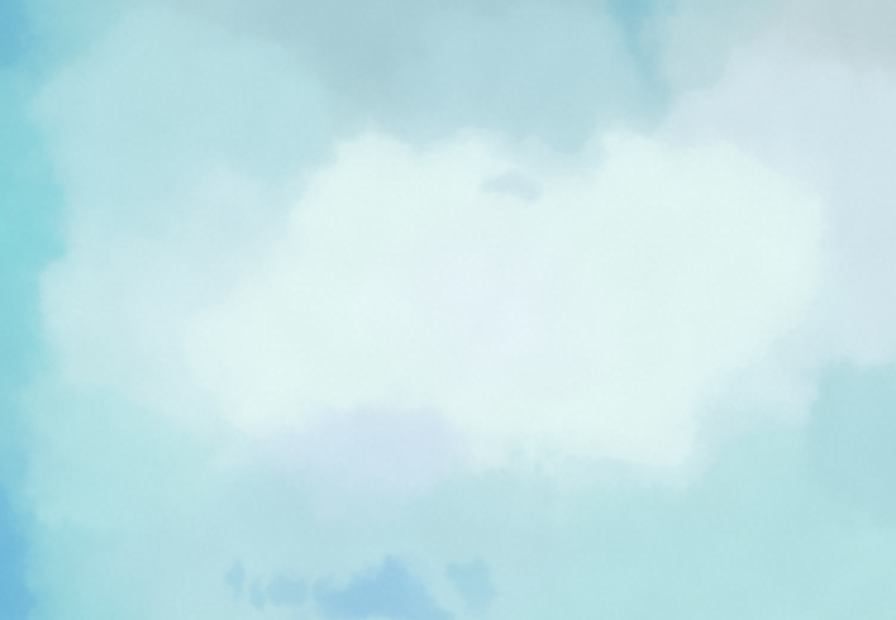
Reproduce this background procedurally as a WebGL 1 fragment shader.

```glsl
precision highp float;
// Pale watercolour sky: a white glow surrounded by cyan, grey and blue washes.
// Elliptical washes are layered back to front; gradient noise bends their
// outlines, and each one mixes a soft bleed with a crisper pigment edge.
uniform vec2 u_resolution;

const float ASPECT = 1.446;

vec2 hash2(vec2 cell) {
  vec3 h = fract(cell.xyx * vec3(0.1031, 0.1030, 0.0973));
  h += dot(h, h.yzx + 33.33);
  return fract((h.xx + h.yz) * h.zy);
}

float cornerSlope(vec2 cell, vec2 corner, vec2 f) {
  return dot(hash2(cell + corner) * 2.0 - 1.0, f - corner);
}

float gradientNoise(vec2 p) {
  vec2 cell = floor(p);
  vec2 f = fract(p);
  vec2 u = f * f * f * (f * (f * 6.0 - 15.0) + 10.0);
  float low = mix(cornerSlope(cell, vec2(0.0), f), cornerSlope(cell, vec2(1.0, 0.0), f), u.x);
  float high = mix(cornerSlope(cell, vec2(0.0, 1.0), f), cornerSlope(cell, vec2(1.0), f), u.x);
  return mix(low, high, u.y);
}

float fbm(vec2 p) {
  float sum = 0.0;
  float amplitude = 0.5;
  for (int i = 0; i < 5; i++) {
    sum += amplitude * gradientNoise(p);
    p = mat2(1.6, 1.2, -1.2, 1.6) * p + 7.3;
    amplitude *= 0.5;
  }
  return sum;
}

// Approximate signed distance to an ellipse.
float ellipse(vec2 p, vec2 center, vec2 radius) {
  return (length((p - center) / radius) - 1.0) * min(radius.x, radius.y);
}

float smoothUnion(float a, float b, float k) {
  float h = max(k - abs(a - b), 0.0) / k;
  return min(a, b) - h * h * k * 0.25;
}

// Coverage of a wash: wide bleed plus a narrow rim.
float coverage(float d, float bleed) {
  float soft = 1.0 - smoothstep(-bleed, bleed, d);
  float crisp = 1.0 - smoothstep(-0.008, 0.012, d);
  return mix(soft, crisp, 0.25);
}

vec3 wash(vec3 under, vec2 p, vec2 center, vec2 radius, float bleed, vec4 tint) {
  return mix(under, tint.rgb, tint.a * coverage(ellipse(p, center, radius), bleed));
}

// Union of four lobes forming the bright middle.
float glowShape(vec2 p) {
  float d = ellipse(p, vec2(0.67, 0.57), vec2(0.24, 0.20));
  d = smoothUnion(d, ellipse(p, vec2(0.56, 0.43), vec2(0.26, 0.14)), 0.1);
  d = smoothUnion(d, ellipse(p, vec2(1.10, 0.59), vec2(0.24, 0.18)), 0.1);
  return smoothUnion(d, ellipse(p, vec2(0.91, 0.41), vec2(0.25, 0.18)), 0.1);
}

void main() {
  vec2 uv = gl_FragCoord.xy / u_resolution;
  vec2 p = uv * vec2(ASPECT, 1.0);
  vec2 bend = vec2(fbm(p * 6.0 + 3.1), fbm(p * 6.0 + 41.7));
  vec2 q = p + 0.14 * bend + 0.03 * vec2(fbm(p * 24.0), fbm(p * 24.0 + 19.0));

  // Paper tint: grey-blue above, aqua below, deeper at the left
  vec3 color = mix(vec3(0.71, 0.88, 0.89), vec3(0.69, 0.83, 0.85), smoothstep(0.3, 0.9, uv.y));
  color = mix(vec3(0.54, 0.81, 0.85), color, smoothstep(-0.03, 0.35, q.x));

  // Upper clouds
  color = wash(color, q, vec2(0.66, 1.00), vec2(0.36, 0.15), 0.07, vec4(0.66, 0.80, 0.83, 0.8));
  color = wash(color, q, vec2(1.03, 0.99), vec2(0.06, 0.13), 0.05, vec4(0.53, 0.76, 0.82, 0.8));
  color = wash(color, q, vec2(0.83, 0.85), vec2(0.20, 0.12), 0.05, vec4(0.71, 0.85, 0.88, 0.8));
  color = wash(color, q, vec2(1.16, 0.91), vec2(0.11, 0.09), 0.04, vec4(0.73, 0.85, 0.87, 0.8));
  color = wash(color, q, vec2(0.30, 0.68), vec2(0.27, 0.31), 0.08, vec4(0.72, 0.88, 0.90, 0.85));
  color = wash(color, q, vec2(1.32, 0.66), vec2(0.32, 0.29), 0.08, vec4(0.83, 0.90, 0.93, 0.9));
  color = wash(color, q, vec2(1.40, 0.98), vec2(0.18, 0.10), 0.07, vec4(0.76, 0.83, 0.85, 0.8));

  // Middle haze and glow
  color = wash(color, q, vec2(0.25, 0.31), vec2(0.24, 0.16), 0.06, vec4(0.72, 0.89, 0.90, 0.8));
  color = wash(color, q, vec2(0.32, 0.49), vec2(0.28, 0.15), 0.06, vec4(0.79, 0.91, 0.92, 0.85));
  color = wash(color, q, vec2(0.79, 0.49), vec2(0.58, 0.30), 0.10, vec4(0.81, 0.91, 0.93, 0.9));
  color = mix(color, vec3(0.88, 0.957, 0.95), coverage(glowShape(q), 0.07));
  color = wash(color, q, vec2(0.79, 0.50), vec2(0.13, 0.11), 0.08, vec4(0.89, 0.94, 0.97, 0.6));
  color = wash(color, q, vec2(0.83, 0.68), vec2(0.045, 0.028), 0.02, vec4(0.78, 0.88, 0.91, 0.7));

  // Lower clouds
  color = wash(color, q, vec2(0.61, 0.26), vec2(0.15, 0.08), 0.05, vec4(0.81, 0.89, 0.94, 0.9));
  color = wash(color, q, vec2(0.55, 0.10), vec2(0.35, 0.12), 0.07, vec4(0.72, 0.86, 0.90, 0.7));
  color = wash(color, q, vec2(0.80, 0.16), vec2(0.12, 0.09), 0.04, vec4(0.72, 0.87, 0.89, 0.75));
  color = wash(color, q, vec2(1.42, 0.28), vec2(0.13, 0.13), 0.04, vec4(0.68, 0.85, 0.87, 0.85));

  // Blue pigment along the left and bottom
  color = wash(color, q, vec2(0.0, 0.63), vec2(0.08, 0.18), 0.06, vec4(0.53, 0.83, 0.86, 0.8));
  color = wash(color, q, vec2(-0.02, 1.0), vec2(0.08, 0.12), 0.07, vec4(0.42, 0.71, 0.82, 0.8));
  color = wash(color, q, vec2(-0.02, 0.06), vec2(0.07, 0.16), 0.07, vec4(0.42, 0.71, 0.86, 0.9));
  color = wash(color, q, vec2(0.61, 0.02), vec2(0.10, 0.055), 0.03, vec4(0.58, 0.78, 0.89, 0.9));
  for (int i = 0; i < 9; i++) {
    vec2 jitter = hash2(vec2(float(i), 5.0));
    vec2 spot = vec2(0.36 + 0.05 * float(i), 0.015 + 0.06 * jitter.y);
    vec2 size = vec2(0.014, 0.016) + 0.014 * jitter;
    color = wash(color, q, spot, size, 0.015, vec4(0.60, 0.80, 0.87, 0.6));
  }

  // Mottled pigment and paper grain
  color += 0.03 * fbm(p * 9.0 + bend) + 0.012 * gradientNoise(p * 130.0);
  gl_FragColor = vec4(clamp(color, 0.0, 1.0), 1.0);
}
```
